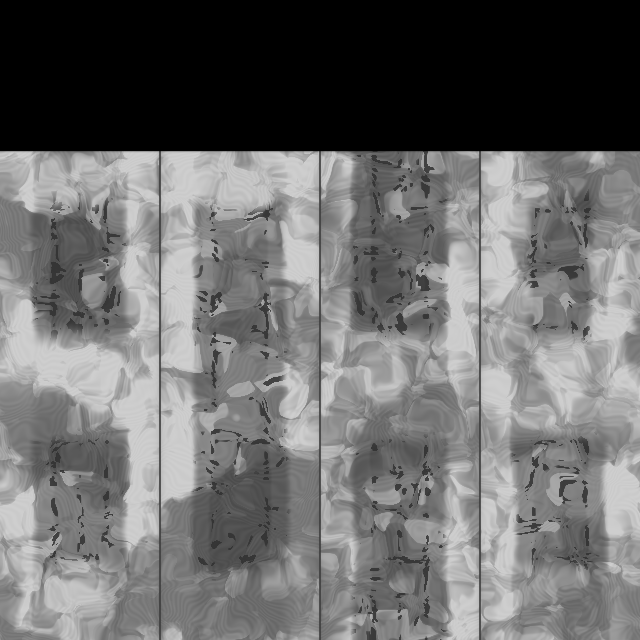
Write a three.js fragment shader that draws this texture.

```glsl
varying vec2 vUv;

float hash(vec2 p) {
  return fract(sin(dot(p, vec2(127.1, 311.7))) * 4375.85);
}

// Blended cellular noise: x = cell tone, y = brush strokes turned per cell
vec2 cells(vec2 p, float sharpness) {
  vec2 sum = vec2(0.0);
  float total = 0.0;
  for (int j = -1; j <= 1; j++) {
    for (int i = -1; i <= 1; i++) {
      vec2 cell = floor(p) + vec2(float(i), float(j));
      vec2 d = p - cell - vec2(hash(cell), hash(cell + 7.3));
      float angle = 6.283 * hash(cell + 3.1);
      float along = dot(d, vec2(cos(angle), sin(angle)));
      float weight = exp(-sharpness * dot(d, d));
      sum += weight * vec2(hash(cell + 5.7), sin(55.0 * along + 9.0 * dot(d, d)));
      total += weight;
    }
  }
  return sum / max(total, 1e-6);
}

void main() {
  // Four panels, each with its own piece of the noise
  float panel = min(floor(vUv.x * 4.0), 3.0);
  float x = vUv.x - (panel + 0.5) * 0.25;
  float y = vUv.y;
  vec2 p = vec2(x + panel * 5.3 + 2.0, y + panel * 1.7);
  vec2 q = p + 0.011 * sin(p.yx * vec2(37.0, 29.0) + 2.0 * sin(p * 47.0));
  q += 0.003 * sin(q.yx * vec2(171.0, 143.0));

  // Smeared clouds with a few crisp flakes
  vec2 smear = cells(q * vec2(16.0, 13.0), 12.0);
  float flakes = cells(q * 34.0, 30.0).x;
  float grain = cells(q * 85.0, 9.0).x;
  float cloud = 0.38 * cells(q * 8.0, 7.0).x + 0.28 * smear.x + 0.2 * flakes + 0.14 * grain;
  float mottling = smoothstep(0.25, 0.75, cloud);
  float strokes = smear.y * 0.018;

  // Dark patches: two per panel, joined in the second, running out in the third
  float rise = abs(y - 0.4);
  float inner = panel == 1.0 ? -1.0 : 0.083;
  float outer = panel == 2.0 ? 1.0 : 0.282;
  float halfWidth = panel == 3.0 && y > 0.4 ? 0.05 : 0.071;
  float ragged = (cloud - 0.5) * 0.05;
  float side = abs(x) + ragged * 0.3;
  float span = smoothstep(inner - 0.02, inner + 0.012, rise + ragged)
             * (1.0 - smoothstep(outer - 0.012, outer + 0.022, rise + ragged));
  float patchMask = span * (1.0 - smoothstep(halfWidth - 0.007, halfWidth + 0.008, side));
  float core = span * (1.0 - smoothstep(0.041, 0.047, side));

  // Pale plaster with faint columns, bright flanks and a bright gap
  float tone = mix(0.47, 0.82, mottling) + strokes;
  float flank = smoothstep(0.072, 0.078, side) * (1.0 - smoothstep(0.083, 0.112, side));
  tone += flank * 0.11 * smoothstep(0.3, 0.6, smear.x);
  tone -= 0.05 * (1.0 - smoothstep(0.055, 0.078, side));
  float gap = (y - 0.425 + 0.02 * panel) / 0.05;
  tone += 0.13 * step(1.0, abs(panel - 1.5)) * exp(-gap * gap);
  tone = min(tone, 0.8 + strokes * 0.5);

  float patchTone = mix(0.35, 0.53, mottling) + strokes * 0.8 - 0.045 * core;
  patchTone += 0.15 * smoothstep(0.8, 0.95, flakes) * smoothstep(0.45, 0.65, cloud);
  tone = mix(tone, patchTone, patchMask * 0.95);

  // Chips gather on the outline of each core and on some centre lines
  float edge = min(abs(abs(x) - 0.041), abs(abs(rise - 0.181) - 0.092));
  edge = min(edge, abs(x) + 0.008 * mod(panel, 2.0) + 0.002);
  float closeness = exp(-edge * edge / 0.00004) * (1.0 - smoothstep(0.043, 0.049, abs(x)));
  float chip = 0.6 * cells(q * vec2(125.0, 150.0), 14.0).x
             + 0.4 * cells(q * 43.0, 12.0).x + 0.25 * closeness;
  tone = mix(tone, 0.19, 0.85 * patchMask * smoothstep(0.8, 0.85, chip));

  // Seams between panels
  float seam = abs(vUv.x - 0.25 * clamp(floor(vUv.x * 4.0 + 0.5), 1.0, 3.0));
  tone *= 1.0 - 0.12 * exp(-seam / 0.004);
  tone = mix(0.24, tone, smoothstep(0.0004, 0.0018, seam));

  // Empty black strip above the panels
  tone *= 1.0 - 0.3 * smoothstep(0.761, 0.764, y);
  tone *= 1.0 - smoothstep(0.7635, 0.765, y);
  gl_FragColor = vec4(vec3(tone), 1.0);
}
```
